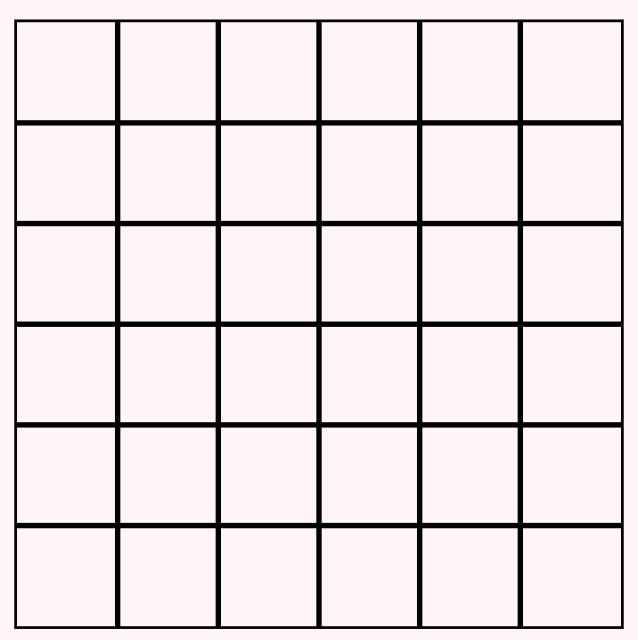
Give the GLSL for this pattern, as a WebGL 1 fragment shader.

```glsl
precision highp float;
// A six by six grid of open squares in black rules on pale pink, with a thinner outer frame.
uniform vec2 u_resolution;

#define CELLS 6.0
#define PITCH 0.1573
#define RULE_WIDTH 0.0084
#define FRAME_HALF 0.4740
#define FRAME_WIDTH 0.0043
#define CENTER_SHIFT vec2(0.0, -0.0066)
#define PAPER vec3(1.0, 0.961, 0.967)
#define INK_ACROSS vec3(0.006, 0.002, 0.004)
#define INK_DOWN vec3(0.004, 0.018, 0.006)

// Coverage of a shape from its signed distance, softened over one pixel
float coverage(float dist) {
  return clamp(0.5 - dist * u_resolution.y, 0.0, 1.0);
}

// Signed distance to the nearest inner rule along one axis
float ruleDistance(float x) {
  float lastRule = 0.5 * CELLS - 1.0;
  float nearest = clamp(floor(x / PITCH + 0.5), -lastRule, lastRule);
  return abs(x - nearest * PITCH) - 0.5 * RULE_WIDTH;
}

void main() {
  vec2 p = (gl_FragCoord.xy - 0.5 * u_resolution) / u_resolution.y - CENTER_SHIFT;

  // Square outer frame
  vec2 q = abs(p);
  float box = max(q.x, q.y) - FRAME_HALF;
  float frame = coverage(abs(box) - 0.5 * FRAME_WIDTH);

  // Inner rules, cut off at the frame
  float inside = coverage(box);
  float down = coverage(ruleDistance(p.x)) * inside;
  float across = coverage(ruleDistance(p.y)) * inside;

  vec3 color = mix(PAPER, INK_ACROSS, across);
  color = mix(color, INK_DOWN, down);
  color = mix(color, INK_ACROSS, frame);
  gl_FragColor = vec4(color, 1.0);
}
```
